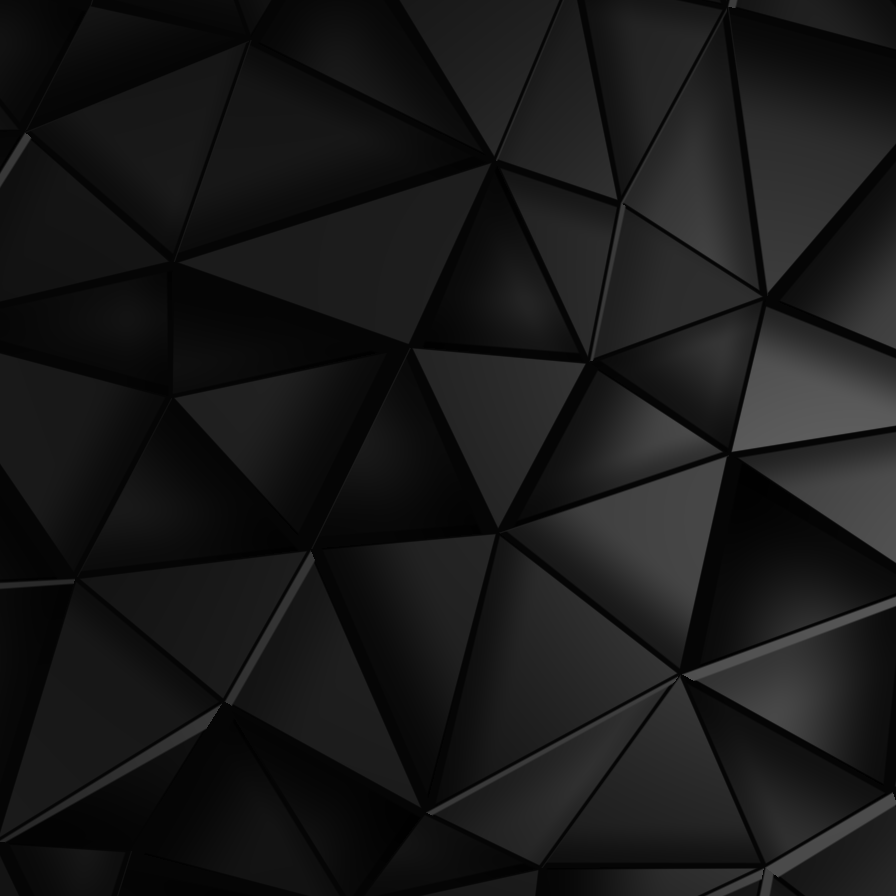
This background is drawn by a three.js fragment shader. Its source:

```glsl
// Dark faceted relief: triangles set at uneven heights, parted by black gaps.
// A jittered grid is split into triangles; each edge gets a random height step
// that casts a soft shadow and shows a tapering wall on its lower side.
varying vec2 vUv;

const float GRID = 4.5;             // grid cells across the canvas
const float JITTER = 0.27;          // vertex displacement in cells
const float TURN = 0.38;            // grid rotation in radians
const vec2 SHIFT = vec2(3.3, 7.6);  // chosen part of the pattern
const float CRACK = 0.0016;         // half width of the thinnest gap
const float BLUR = 0.0014;          // edge smoothing
const float WALL = 0.026;           // widest wall
const float SHADOW = 0.85;          // shadow strength
const float REACH = 0.13;           // longest shadow
const float BLACK = 0.018;
const float AMBIENT = 0.078;        // face tone far from the glow
const float GLOW = 0.23;            // extra face tone at the glow
const vec2 GLOW_CENTER = vec2(1.05, 0.45);
const vec2 KEY_LIGHT = vec2(0.78, -0.62); // walls facing this way can shine

float hash(vec2 p) {
  vec3 q = fract(vec3(p.xyx) * vec3(0.1031, 0.1030, 0.0973));
  q += dot(q, q.yzx + 33.33);
  return fract((q.x + q.y) * q.z);
}

mat2 rotation(float angle) {
  float c = cos(angle), s = sin(angle);
  return mat2(c, s, -s, c);
}

vec2 vertexAt(vec2 id) {
  vec2 offset = vec2(hash(id + 11.3), hash(id + 47.9));
  return id + JITTER * (2.0 * offset - 1.0);
}

// Signed distance to a line, positive on its left
float lineDistance(vec2 p, vec2 a, vec2 b) {
  vec2 along = normalize(b - a), r = p - a;
  return along.x * r.y - along.y * r.x;
}

// Keep the counterclockwise triangle that holds the point most deeply
void pickTriangle(vec2 p, vec2 ia, vec2 ib, vec2 ic, inout float best,
                  inout vec2 ta, inout vec2 tb, inout vec2 tc) {
  vec2 a = vertexAt(ia), b = vertexAt(ib), c = vertexAt(ic);
  float inside = min(lineDistance(p, a, b),
                     min(lineDistance(p, b, c), lineDistance(p, c, a)));
  if (inside > best) {
    best = inside;
    ta = ia; tb = ib; tc = ic;
  }
}

// Shadow, wall and gap along one edge of the current triangle
float shadeEdge(float tone, vec2 p, vec2 ia, vec2 ib, float glow) {
  vec2 a = vertexAt(ia), b = vertexAt(ib), span = b - a, key = ia + ib;
  float dist = lineDistance(p, a, b) / GRID;
  float t = clamp(dot(p - a, span) / dot(span, span), 0.0, 1.0);

  // The two faces sharing an edge walk it in opposite directions
  float side = sign(2.0 * (ib.x - ia.x) + ib.y - ia.y);
  float drop = max(side * (2.0 * hash(key + 5.1) - 1.0), 0.0);
  float taper = mix(hash(key + 3.1 * ia), hash(key + 3.1 * ib), t);

  vec2 facing = normalize(vec2(-span.y, span.x));
  float lit = step(0.6, dot(facing, rotation(TURN) * KEY_LIGHT))
            * step(0.4, hash(key + 71.7));
  float wall = CRACK + drop * WALL * (0.15 + 0.85 * taper);

  float fade = 1.0 - smoothstep(0.0, 0.015 + REACH * drop, dist - wall);
  tone *= 1.0 - SHADOW * sqrt(drop) * fade * (1.0 - 0.5 * lit);

  float shine = 0.14 + 0.10 * taper + 0.12 * glow;
  float wallTone = mix(BLACK, shine, lit);
  tone = mix(wallTone, tone, smoothstep(wall - BLUR, wall + BLUR, dist));
  return mix(BLACK, tone, smoothstep(CRACK - BLUR, CRACK + BLUR, dist));
}

void main() {
  vec2 p = rotation(TURN) * vUv * GRID + SHIFT;
  vec2 cell = floor(p);
  float best = -1e3;
  vec2 ta, tb, tc;

  // Split each nearby cell along its shorter diagonal
  for (int y = -1; y <= 1; y++) {
    for (int x = -1; x <= 1; x++) {
      vec2 i00 = cell + vec2(float(x), float(y));
      vec2 i10 = i00 + vec2(1.0, 0.0);
      vec2 i01 = i00 + vec2(0.0, 1.0);
      vec2 i11 = i00 + 1.0;
      if (distance(vertexAt(i00), vertexAt(i11)) <
          distance(vertexAt(i10), vertexAt(i01))) {
        pickTriangle(p, i00, i10, i11, best, ta, tb, tc);
        pickTriangle(p, i00, i11, i01, best, ta, tb, tc);
      } else {
        pickTriangle(p, i00, i10, i01, best, ta, tb, tc);
        pickTriangle(p, i10, i11, i01, best, ta, tb, tc);
      }
    }
  }

  // Face tone: broad glow, random tint and a slight tilt
  vec2 toGlow = vUv - GLOW_CENTER;
  float glow = exp(-4.0 * dot(toGlow, toGlow));
  vec2 face = ta + tb + tc;
  vec2 center = (vertexAt(ta) + vertexAt(tb) + vertexAt(tc)) / 3.0;
  float angle = 6.2832 * hash(face + 19.3);
  float tilt = dot(p - center, vec2(cos(angle), sin(angle)));
  float tint = mix(0.82, 1.22, hash(face + 2.7)) + 0.25 * tilt;
  float tone = (AMBIENT + GLOW * glow) * tint;

  tone = shadeEdge(tone, p, ta, tb, glow);
  tone = shadeEdge(tone, p, tb, tc, glow);
  tone = shadeEdge(tone, p, tc, ta, glow);
  gl_FragColor = vec4(vec3(tone), 1.0);
}
```
